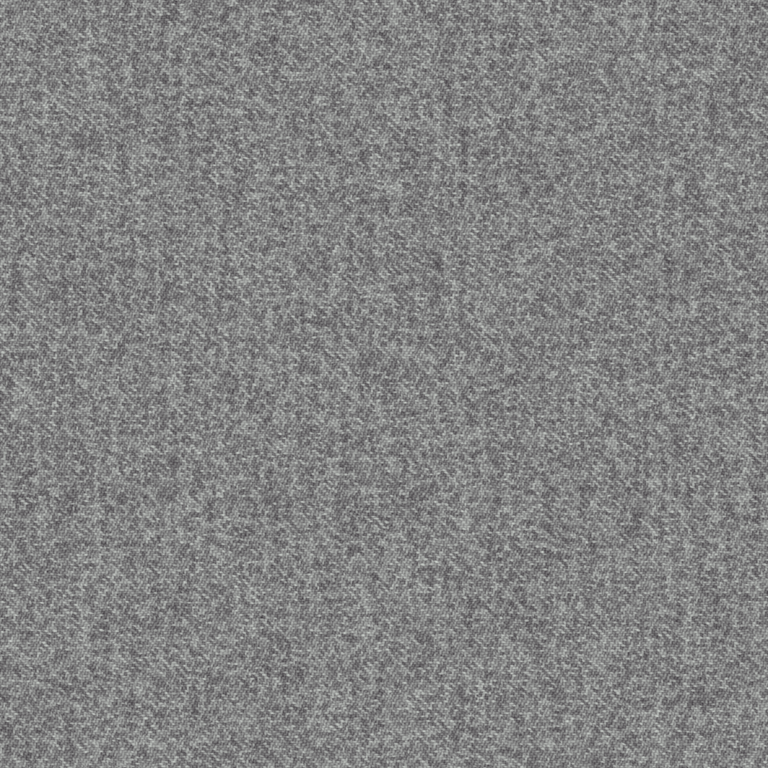
Write a three.js fragment shader that draws this texture.

```glsl
// Grey woven cloth: a fine three-step twill of rounded, crimped yarns.
// The higher of warp and weft shows at each point; every float has its own
// tone, and gradient noise adds fibres, drift and faint upright streaks.
varying vec2 vUv;

const float TAU = 6.2831853;
const vec3 DARK_YARN = vec3(0.37, 0.36, 0.37);
const vec3 LIGHT_YARN = vec3(0.64, 0.65, 0.64);
const vec2 THREADS = vec2(296.0, 304.0);  // yarns across and up
const float REPEAT = 3.0;                 // yarns per twill step
const float WARP_TONE = 0.37;             // 0 is dark yarn, 1 is light yarn
const float WEFT_TONE = 0.58;
const float FLOAT_VARIATION = 0.92;       // tone range between floats
const float RELIEF = 1.0;                 // darkening of the low parts
const float MEAN_HEIGHT = 0.6;
const float FIBRE = 0.5;
const float STREAK = 0.24;
const float CROSS_STREAK = 0.12;
const float DRIFT = 0.8;                  // yarn wander, in yarn widths
const float SOFT_EDGE = 0.12;
const float FILTER_WIDTH = 1.0 / 512.0;   // smoothing footprint
const int TAPS = 3;

float hash(vec2 cell) {
  vec3 q = fract(cell.xyx * vec3(0.1031, 0.1030, 0.0973));
  q += dot(q, q.yzx + 33.33);
  return fract((q.x + q.y) * q.z);
}

float gradientDot(vec2 corner, vec2 offset) {
  float angle = TAU * hash(corner);
  return dot(vec2(cos(angle), sin(angle)), offset);
}

float gradientNoise(vec2 p) {
  vec2 i = floor(p);
  vec2 f = p - i;
  vec2 u = f * f * f * (f * (f * 6.0 - 15.0) + 10.0);
  vec2 e = vec2(1.0, 0.0);
  float low = mix(gradientDot(i, f), gradientDot(i + e.xy, f - e.xy), u.x);
  float high = mix(gradientDot(i + e.yx, f - e.yx),
                   gradientDot(i + e.xx, f - e.xx), u.x);
  return mix(low, high, u.y);
}

// Height of a yarn: round across its width, wavy along its length.
float yarnHeight(float across, float crimp) {
  return 0.5 * (1.0 - 4.0 * across * across) + 0.5 * crimp;
}

// Tone of the cloth, from 0 (dark yarn) to 1 (light yarn).
float weaveTone(vec2 uv) {
  vec2 wander = vec2(gradientNoise(uv * 55.0),
                     gradientNoise(uv * 55.0 + 81.7));
  vec2 p = uv * THREADS + DRIFT * wander;
  vec2 cell = floor(p);
  vec2 across = p - cell - 0.5;

  // Positions along the two yarns, counted in twill steps.
  float warpStep = (cell.x + p.y) / REPEAT;
  float weftStep = (p.x + cell.y) / REPEAT;
  float warpHeight = yarnHeight(across.x, -cos(TAU * warpStep));
  float weftHeight = yarnHeight(across.y, cos(TAU * weftStep));
  float weftOnTop = smoothstep(-SOFT_EDGE, SOFT_EDGE, weftHeight - warpHeight);

  // One random tone for each visible float.
  float warpRandom = hash(vec2(cell.x, floor(warpStep)) + 17.0) - 0.5;
  float weftRandom = hash(vec2(floor(weftStep + 0.5), cell.y) + 421.0) - 0.5;
  float warp = WARP_TONE + FLOAT_VARIATION * warpRandom;
  float weft = WEFT_TONE + FLOAT_VARIATION * weftRandom;

  float tone = mix(warp, weft, weftOnTop);
  tone += RELIEF * (max(warpHeight, weftHeight) - MEAN_HEIGHT);
  tone += FIBRE * gradientNoise(p * 1.3 + 9.4);
  return tone;
}

// Slow unevenness of the yarns across the cloth.
float streaks(vec2 uv) {
  float upright = gradientNoise(uv * vec2(90.0, 7.0) + 3.1);
  float level = gradientNoise(uv * vec2(6.0, 80.0) + 47.3);
  return STREAK * upright + CROSS_STREAK * level;
}

void main() {
  // Average a small grid of samples to smooth the yarn edges.
  float tone = 0.0;
  for (int y = 0; y < TAPS; y++) {
    for (int x = 0; x < TAPS; x++) {
      vec2 tap = (vec2(float(x), float(y)) + 0.5) / float(TAPS) - 0.5;
      tone += weaveTone(vUv + tap * FILTER_WIDTH);
    }
  }
  tone = tone / float(TAPS * TAPS) + streaks(vUv);
  gl_FragColor = vec4(mix(DARK_YARN, LIGHT_YARN, tone), 1.0);
}
```
